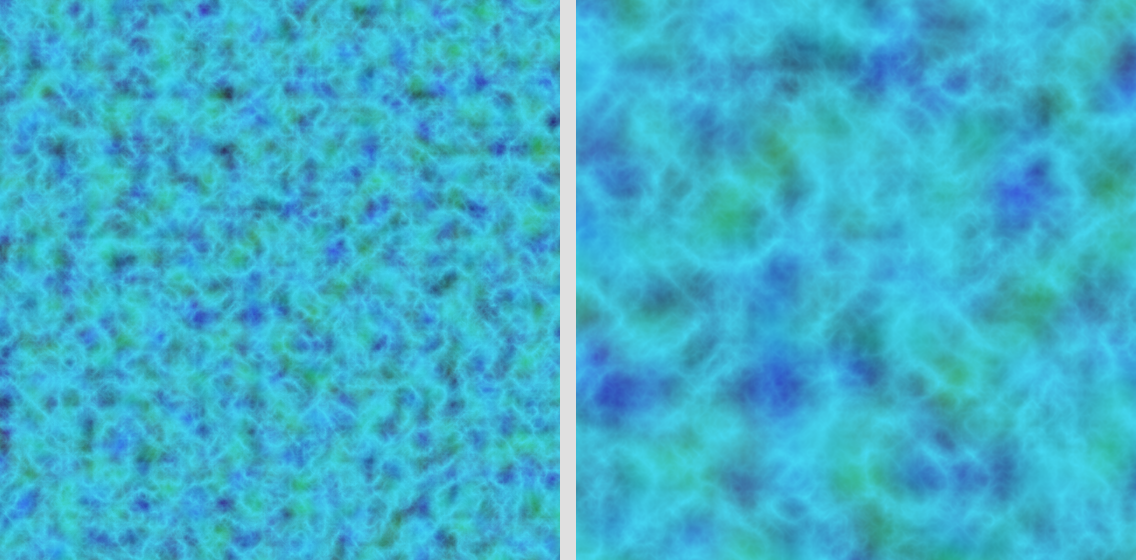
Left: the whole. Right: its middle third, enlarged.
A WebGL 2 fragment shader for this texture:

```glsl
#version 300 es
precision highp float;

// Cyan water-like turbulence: folded gradient noise gives fine bright veins
// around soft dark pools. Each colour channel absorbs the pool depth with its
// own slowly varying strength, which tints the pools blue, green or grey.

uniform vec2 u_resolution;
out vec4 fragColor;

const float VEIN_SCALE = 20.0;   // noise cells across the canvas
const float TINT_SCALE = 17.0;
const int OCTAVES = 5;
const float GAIN = 0.55;         // amplitude ratio of successive octaves

const vec3 VEIN_COLOR = vec3(0.275, 0.86, 0.965);
const vec3 ABSORPTION = vec3(0.10, 0.44, 0.43);

float hash(vec2 p) {
    return fract(sin(dot(p, vec2(127.1, 311.7))) * 43758.5453);
}

// Unit gradient of a lattice corner, projected on the offset from it
float cornerSlope(vec2 cell, vec2 offset) {
    float angle = 6.28319 * hash(cell);
    return dot(vec2(cos(angle), sin(angle)), offset);
}

float gradientNoise(vec2 p) {
    vec2 cell = floor(p);
    vec2 f = fract(p);
    vec2 blend = f * f * f * (f * (f * 6.0 - 15.0) + 10.0);
    vec2 e = vec2(1.0, 0.0);
    float low = mix(cornerSlope(cell, f),
                    cornerSlope(cell + e.xy, f - e.xy), blend.x);
    float high = mix(cornerSlope(cell + e.yx, f - e.yx),
                     cornerSlope(cell + e.xx, f - e.xx), blend.x);
    return mix(low, high, blend.y);
}

// Sum of folded octaves; the folds are rounded to a fraction of a pixel
float turbulence(vec2 p, float pixel) {
    float sum = 0.0;
    float amplitude = 1.0;
    for (int i = 0; i < OCTAVES; i++) {
        float n = gradientNoise(p);
        float softness = 0.3 * pixel;
        sum += amplitude * sqrt(n * n + softness * softness);
        p = p * 2.0 + vec2(17.3, 41.7);
        pixel *= 2.0;
        amplitude *= GAIN;
    }
    return sum;
}

// Strength of absorption for one channel, varying around 1
float channelStrength(vec2 p, vec2 seed) {
    float n = gradientNoise(p + seed) + 0.4 * gradientNoise(2.0 * p + seed.yx);
    return clamp(1.0 + 1.1 * n, 0.2, 1.8);
}

void main() {
    float size = min(u_resolution.x, u_resolution.y);
    vec2 uv = gl_FragCoord.xy / size;

    // Depth is low on the veins and high inside the pools
    float depth = turbulence(uv * VEIN_SCALE + vec2(7.4, 3.8), VEIN_SCALE / size);

    // Independent strengths tint each pool differently
    vec2 tintPos = uv * TINT_SCALE;
    vec3 strength = vec3(channelStrength(tintPos, vec2(53.2, 11.6)),
                         channelStrength(tintPos, vec2(87.4, 63.9)),
                         channelStrength(tintPos, vec2(29.7, 95.1)));

    vec3 color = VEIN_COLOR - ABSORPTION * strength * depth;
    fragColor = vec4(clamp(color, 0.0, 1.0), 1.0);
}
```
